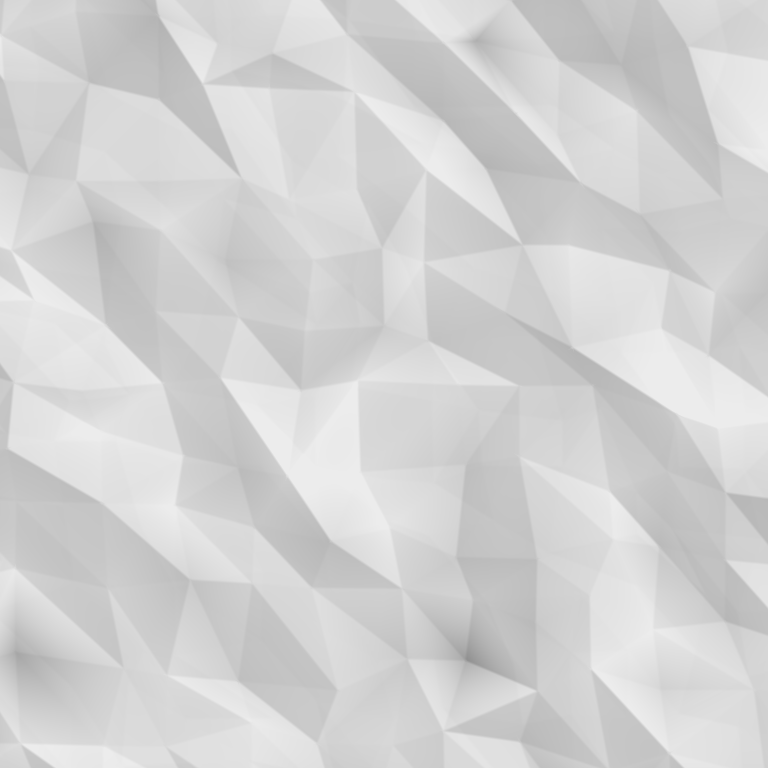
Give the GLSL for this background, as a Shadertoy shader.

```glsl
vec2 hash2(vec2 p) {
    p = vec2(dot(p, vec2(127.1, 311.7)), dot(p, vec2(269.5, 183.3)));
    return fract(sin(p) * 43758.545);
}

float gradientNoise(vec2 p) {
    vec2 i = floor(p), f = fract(p);
    vec2 u = f * f * f * (f * (f * 6.0 - 15.0) + 10.0);
    vec2 o = vec2(0.0, 1.0);
    float a = dot(hash2(i) * 2.0 - 1.0, f);
    float b = dot(hash2(i + o.yx) * 2.0 - 1.0, f - o.yx);
    float c = dot(hash2(i + o.xy) * 2.0 - 1.0, f - o.xy);
    float d = dot(hash2(i + o.yy) * 2.0 - 1.0, f - o.yy);
    return mix(mix(a, b, u.x), mix(c, d, u.x), u.y);
}

float cross2(vec2 a, vec2 b) {
    return a.x * b.y - a.y * b.x;
}

// Jittered mesh corner: position, height and own tone
vec4 meshVertex(vec2 id) {
    vec2 pos = id + 0.6 * (hash2(id) - 0.5);
    vec2 extra = hash2(id + 57.3);
    vec2 folded = vec2(0.42 * (pos.x + pos.y), 0.18 * (pos.x - pos.y));
    float height = 1.25 * gradientNoise(folded) + 0.5 * extra.x;
    float tone = 0.11 * (extra.y - 0.5) - 0.24 * step(0.97, extra.y);
    return vec4(pos, height, tone);
}

// Adds one lit triangle: x = weighted tone, y = weight
vec2 facet(vec2 p, vec4 a, vec4 b, vec4 c, float blur) {
    vec2 pa = a.xy - p, pb = b.xy - p, pc = c.xy - p;
    float area = cross2(b.xy - a.xy, c.xy - a.xy);
    area = (area < 0.0 ? -1.0 : 1.0) * max(abs(area), 1e-4);
    vec3 bary = vec3(cross2(pb, pc), cross2(pc, pa), cross2(pa, pb)) / area;
    vec3 sides = vec3(distance(b.xy, c.xy), distance(c.xy, a.xy), distance(a.xy, b.xy));
    vec3 inside = bary * abs(area) / max(sides, 1e-3);
    float cover = smoothstep(-blur, blur, min(inside.x, min(inside.y, inside.z)));

    // Flat light from the slope of the plane
    vec3 n = cross(b.xyz - a.xyz, c.xyz - a.xyz);
    float slope = 2.0 * dot(n.xy / area, vec2(-0.75, -0.65));
    float lit = 0.1 * slope / sqrt(1.0 + slope * slope);

    // Soft shading that gathers towards the corners
    vec3 w = clamp(bary, 0.0, 1.0);
    w = mix(w, w * w, 0.65);
    return vec2(lit + dot(w, vec3(a.w, b.w, c.w)), 1.0) * cover;
}

float foldedSheet(vec2 p, float blur) {
    vec2 sum = vec2(0.0);
    for (int y = -1; y <= 1; y++)
    for (int x = -1; x <= 1; x++) {
        vec2 id = floor(p) + vec2(x, y);
        vec4 a = meshVertex(id);
        vec4 b = meshVertex(id + vec2(1.0, 0.0));
        vec4 c = meshVertex(id + vec2(1.0, 1.0));
        vec4 d = meshVertex(id + vec2(0.0, 1.0));
        // Most cells split along the falling diagonal
        if (hash2(id + 19.7).x < 0.65) {
            sum += facet(p, a, b, d, blur) + facet(p, b, c, d, blur);
        } else {
            sum += facet(p, a, b, c, blur) + facet(p, a, c, d, blur);
        }
    }
    return sum.x / max(sum.y, 1e-3);
}

void mainImage(out vec4 fragColor, in vec2 fragCoord) {
    vec2 uv = fragCoord / iResolution.y;

    // Stretch the facets slightly along the falling diagonal
    vec2 along = vec2(0.707, -0.707);
    vec2 p = uv - 0.1 * along * dot(uv, along);

    // Main folds with a faint, finer sheet on top
    float tone = 0.828 + foldedSheet(p * 11.5 + 3.4, 0.025);
    tone += 0.13 * foldedSheet(p * 13.0 + 41.8, 0.03);
    fragColor = vec4(vec3(clamp(tone, 0.5, 0.925)), 1.0);
}
```
